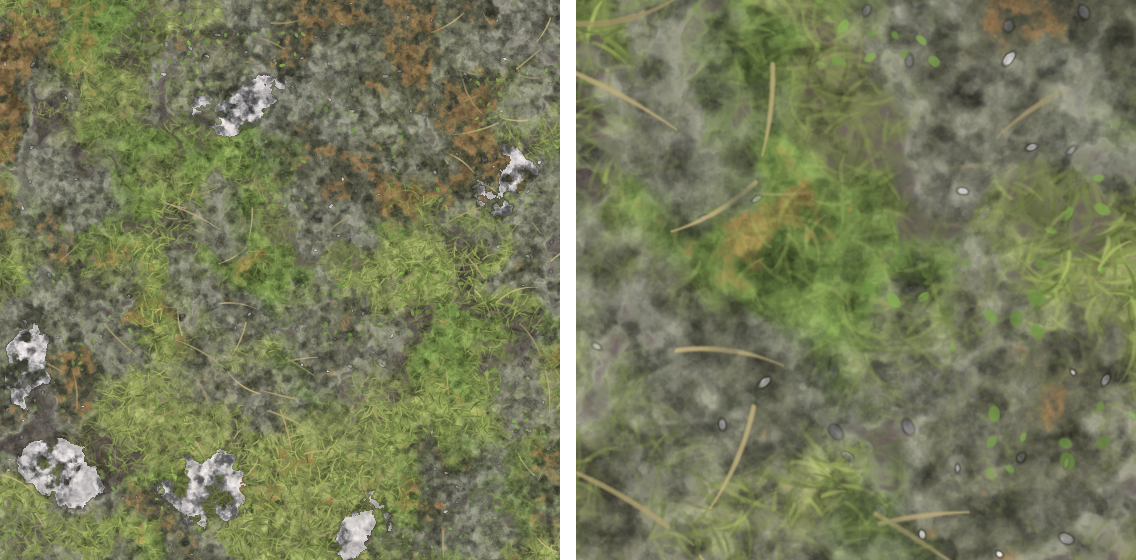
Left, the full canvas; right, a detail of the centre.
Reproduce this texture procedurally as a Shadertoy shader.

```glsl
const vec3 OLIVE = vec3(0.46, 0.47, 0.32);
const vec3 GREEN = vec3(0.40, 0.49, 0.26);
const vec3 DRY_MOSS = vec3(0.58, 0.61, 0.36);
const vec3 SOIL_DARK = vec3(0.34, 0.335, 0.29);
const vec3 SOIL_GREY = vec3(0.50, 0.495, 0.46);
const vec3 HEATHER = vec3(0.27, 0.23, 0.24);
const vec3 RUST = vec3(0.50, 0.36, 0.22);
const vec3 BLADE_DARK = vec3(0.26, 0.33, 0.15);
const vec3 BLADE_LIGHT = vec3(0.71, 0.77, 0.43);
const vec3 STRAW = vec3(0.76, 0.69, 0.49);
const vec3 LEAF = vec3(0.50, 0.67, 0.30);
const vec3 ROCK_DARK = vec3(0.42, 0.42, 0.43);
const vec3 ROCK_PALE = vec3(0.81, 0.79, 0.79);
const float PATCH_FREQ = 4.2;
const float ROCK_FREQ = 4.0;
const float PEBBLE_FREQ = 42.0;
const float BLADE_WIDTH = 0.0014;
const float GRAIN = 1.25;
const int BLADE_LAYERS = 6;

vec3 hash3(vec2 c) {
    vec3 q = fract(c.xyx * vec3(0.1031, 0.1030, 0.0973));
    q += dot(q, q.yxz + 33.33);
    return fract((q.xxy + q.yzz) * q.zyx);
}

mat2 rotation(float a) {
    return mat2(cos(a), sin(a), -sin(a), cos(a));
}

// Smooth cellular noise: random cell values blended by distance
float cellNoise(vec2 p) {
    vec2 cell = floor(p), f = fract(p);
    float sum = 0.0, total = 0.0;
    for (int y = -1; y <= 1; y++)
    for (int x = -1; x <= 1; x++) {
        vec2 g = vec2(x, y);
        vec3 h = hash3(cell + g);
        vec2 d = g + h.xy - f;
        float w = exp(-6.0 * dot(d, d));
        sum += w * h.z;
        total += w;
    }
    return sum / total;
}

float layered(vec2 p) {
    float sum = 0.0, amp = 0.5;
    for (int i = 0; i < 4; i++) {
        sum += amp * cellNoise(p);
        p = mat2(1.6, 1.2, -1.2, 1.6) * p + 7.3;
        amp *= 0.55;
    }
    return sum / 1.01;
}

float cover(float d) {
    float soft = max(0.0011, 0.7 / iResolution.y);
    return 1.0 - smoothstep(-soft, soft, d);
}

// Bent, tapered blades: x = coverage, y = tone
vec2 blades(vec2 uv, float freq, float seed, float share, float width) {
    vec2 p = uv * freq + seed, cell = floor(p), f = fract(p);
    vec2 result = vec2(0.0, 0.5);
    for (int y = -1; y <= 1; y++)
    for (int x = -1; x <= 1; x++) {
        vec2 g = vec2(x, y);
        vec3 h = hash3(cell + g), k = hash3(cell + g + 57.0);
        if (k.x > share) continue;
        vec2 q = rotation(h.z * 6.283) * (f - g - h.xy);
        float halfLength = mix(0.35, 0.75, k.y);
        q.y += (k.z - 0.5) * 0.7 * q.x * q.x;
        float d = length(vec2(max(abs(q.x) - halfLength, 0.0), q.y)) / freq;
        float taper = 1.0 - 0.6 * smoothstep(0.0, halfLength, q.x);
        float c = cover(d - width * taper);
        result = vec2(max(result.x, c), mix(result.y, k.z, c));
    }
    return result;
}

// Scattered ovals: x = signed distance, y = tone
vec2 ovals(vec2 uv, float freq, float seed, float share, vec2 radii) {
    vec2 p = uv * freq + seed, cell = floor(p), f = fract(p);
    vec2 result = vec2(1.0, 0.5);
    for (int y = -1; y <= 1; y++)
    for (int x = -1; x <= 1; x++) {
        vec2 g = vec2(x, y);
        vec3 h = hash3(cell + g), k = hash3(cell + g + 31.0);
        if (k.x > share) continue;
        vec2 q = rotation(k.z * 6.283) * (f - g - 0.2 - 0.6 * h.xy);
        q.y *= 1.2 + 0.7 * k.y;
        float d = (length(q) - mix(radii.x, radii.y, h.z)) / freq;
        if (d < result.x) result = vec2(d, k.y);
    }
    return result;
}

void mainImage(out vec4 fragColor, in vec2 fragCoord) {
    vec2 uv = fragCoord / iResolution.y;
    vec2 warp = vec2(layered(uv * 13.0), layered(uv * 13.0 + 40.0)) - 0.5;
    vec2 p = uv + 0.12 * warp;
    float grain = layered(uv * 75.0 + 3.0) - 0.5;

    // Broad patches of moss, soil and heather
    float soil = smoothstep(0.44, 0.62, layered(p * PATCH_FREQ + 19.0));
    float lush = smoothstep(0.42, 0.62, layered(p * 5.0 + 61.0));
    float hue = smoothstep(0.38, 0.62, layered(p * 6.0 + 83.0));
    float patchy = layered(p * 9.0 + 23.0);
    vec3 moss = mix(mix(OLIVE, GREEN, hue), DRY_MOSS, 0.6 * lush);
    vec3 dirt = mix(SOIL_DARK, SOIL_GREY, smoothstep(0.36, 0.60, patchy));
    vec3 color = mix(moss, dirt, 0.9 * soil);
    color = mix(color, HEATHER, 0.75 * smoothstep(0.62, 0.74, patchy + 0.3 * grain));
    color = mix(color, RUST, 0.6 * smoothstep(0.64, 0.76, 1.0 - patchy + 0.4 * grain));
    color *= 1.0 + GRAIN * grain;

    // Grass, denser and brighter where lush
    float grass = (1.0 - 0.85 * soil) * mix(0.28, 0.80, lush);
    for (int i = 0; i < BLADE_LAYERS; i++) {
        float n = float(i);
        vec2 b = blades(uv, 36.0 + 5.0 * n, 17.0 * n + 5.0, 0.9, BLADE_WIDTH);
        float tone = clamp(b.y * 0.75 + 0.06 * n, 0.0, 1.0);
        color = mix(color, mix(BLADE_DARK, BLADE_LIGHT, tone), grass * b.x);
    }

    // Pebbles on the soil, small leaves and dry straw
    vec2 pebble = ovals(uv + 0.02 * warp, PEBBLE_FREQ, 9.0, 0.22, vec2(0.05, 0.20));
    vec3 stone = mix(ROCK_DARK, ROCK_PALE, pebble.y * pebble.y) * (1.0 + grain);
    color *= 1.0 - 0.3 * soil * (1.0 - smoothstep(0.0, 0.003, pebble.x));
    color = mix(color, stone, cover(pebble.x) * (0.1 + 0.8 * soil));
    vec2 leaf = ovals(uv, 58.0, 71.0, 0.5, vec2(0.15, 0.32));
    float weeds = smoothstep(0.60, 0.66, layered(uv * 11.0 + 47.0));
    color = mix(color, LEAF * (0.8 + 0.35 * leaf.y), 0.7 * weeds * cover(leaf.x));
    vec2 straw = blades(uv, 17.0, 29.0, 0.35, 0.0015);
    float strawPatch = smoothstep(0.50, 0.62, layered(uv * 5.0 + 37.0));
    color = mix(color, STRAW * (0.8 + 0.3 * straw.y), 0.8 * strawPatch * straw.x);

    // Weathered rocks with worn edges and dark surrounds
    vec2 rock = ovals(uv + 0.11 * warp, ROCK_FREQ, 13.0, 0.38, vec2(0.14, 0.34));
    float edge = rock.x + 0.035 * grain;
    float wear = layered(uv * 26.0 + 5.0);
    float rockMask = cover(edge) * smoothstep(0.34, 0.42, wear + 0.2 * grain);
    float bright = smoothstep(0.34, 0.64, wear + 0.5 * grain + 0.12 * (rock.y - 0.5));
    vec3 rockColor = mix(ROCK_DARK, ROCK_PALE, bright) * (1.0 + 0.6 * grain);
    color *= mix(0.72, 1.0, smoothstep(-0.005, 0.018, edge));
    color = mix(color, rockColor, 0.95 * rockMask);

    fragColor = vec4(clamp(color, 0.0, 1.0), 1.0);
}
```
